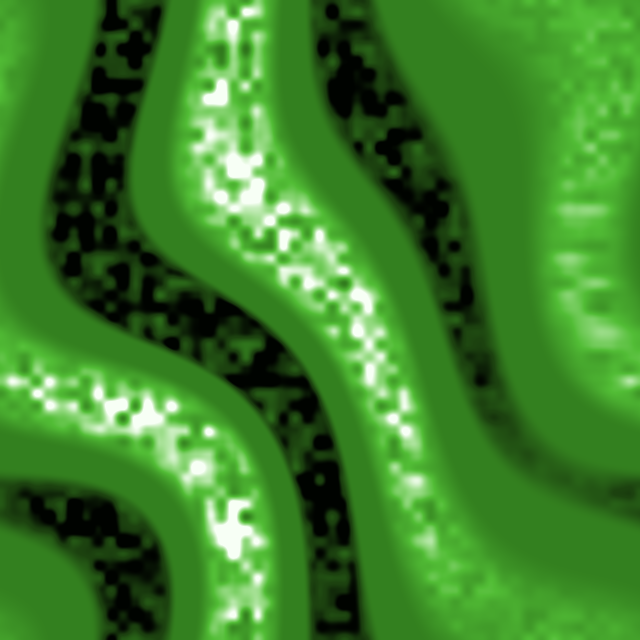
Write a Shadertoy shader that draws this texture.

```glsl
#define TAU 6.2831853
#define BANDS vec2(2.0, -1.0)
#define BAND_PHASE 0.62
#define GRAIN_CELLS 52.0
#define STREAK_CELLS vec2(17.0, 52.0)
#define LIGHT_GRAIN 1.6
#define DARK_GRAIN 1.5

float wave(float turns) { return cos(TAU * turns); }

float hash(vec2 p) {
    vec3 q = fract(p.xyx * vec3(0.1031, 0.1030, 0.0973));
    q += dot(q, q.yzx + 33.33);
    return fract((q.x + q.y) * q.z);
}

// Smooth value noise that wraps after a whole number of cells
float wrapNoise(vec2 uv, vec2 cells, float seed) {
    vec2 p = uv * cells;
    vec2 cell = floor(p);
    vec2 f = fract(p);
    f = f * f * (3.0 - 2.0 * f);
    vec2 a = mod(cell, cells) + seed;
    vec2 b = mod(cell + 1.0, cells) + seed;
    return mix(mix(hash(a), hash(vec2(b.x, a.y)), f.x),
               mix(hash(vec2(a.x, b.y)), hash(b), f.x), f.y);
}

// Slanted bands, bent and modulated by layered sines
float bandHeight(vec2 p) {
    float bend = -0.15 * wave(p.y - 0.4)
               + 0.15 * wave(p.x + p.y - 0.05)
               + 0.10 * wave(p.x - 0.25);
    float strength = 0.85 + 0.25 * wave(p.x - 0.35)
                   + 0.08 * wave(p.y - 0.47);
    return strength * wave(dot(p, BANDS) - BAND_PHASE - bend);
}

// Round grain, turning into level streaks on one side
float grainAt(vec2 p) {
    float fine = wrapNoise(p, vec2(GRAIN_CELLS), 3.0);
    float coarse = wrapNoise(p, vec2(GRAIN_CELLS * 0.5), 91.0);
    float streak = wrapNoise(p, STREAK_CELLS, 47.0);
    float side = smoothstep(0.55, 0.95, wave(p.x - 0.9))
               * smoothstep(-0.2, 0.6, wave(p.y - 0.5));
    return mix(mix(fine, coarse, 0.25), streak, 0.75 * side) - 0.5;
}

// Tone runs from -1 (black) through 0 (leaf green) to 1 (white)
vec3 greenRamp(float tone) {
    const vec3 black = vec3(0.0, 0.01, 0.0);
    const vec3 forest = vec3(0.11, 0.26, 0.06);
    const vec3 leaf = vec3(0.20, 0.50, 0.12);
    const vec3 lime = vec3(0.32, 0.74, 0.21);
    const vec3 pale = vec3(0.62, 0.87, 0.55);
    const vec3 white = vec3(0.97, 1.0, 0.96);
    vec3 color = mix(black, forest, smoothstep(-1.0, -0.5, tone));
    color = mix(color, leaf, clamp(tone * 2.0 + 1.0, 0.0, 1.0));
    color = mix(color, lime, clamp(tone / 0.4, 0.0, 1.0));
    color = mix(color, pale, clamp((tone - 0.4) / 0.3, 0.0, 1.0));
    return mix(color, white, clamp((tone - 0.7) / 0.25, 0.0, 1.0));
}

void mainImage(out vec4 fragColor, in vec2 fragCoord) {
    vec2 uv = fragCoord / iResolution.xy;
    vec2 p = vec2(uv.x, 1.0 - uv.y);
    float height = bandHeight(p);
    float grain = grainAt(p);

    // Soft bright ridges, sharper dark hollows, smooth green between
    float ridge = smoothstep(0.1, 1.0, height);
    float hollow = smoothstep(0.45, 0.8, -height);
    float tone = ridge * (0.65 + LIGHT_GRAIN * grain * ridge)
               - hollow * (0.8 + DARK_GRAIN * grain * hollow);
    fragColor = vec4(greenRamp(tone), 1.0);
}
```
